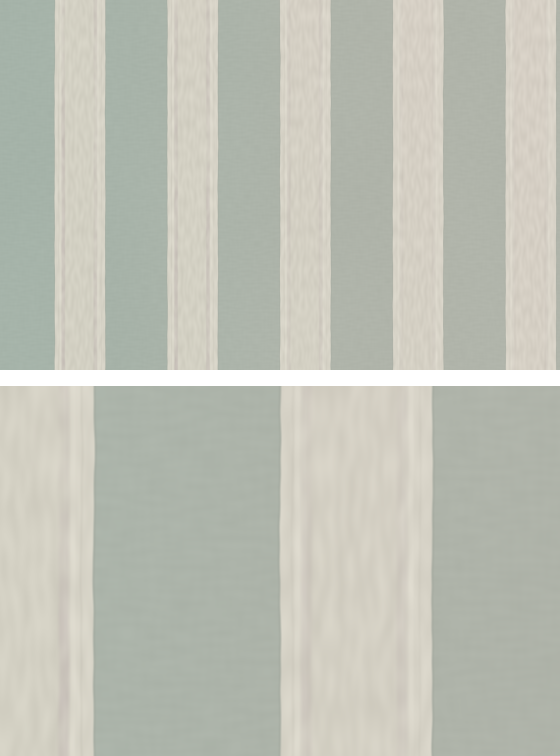
Top: the whole. Bottom: its middle third, enlarged.
Write a WebGL 2 fragment shader that draws this pattern.

```glsl
#version 300 es
precision highp float;
// Upright woven stripes: five crinkled cream bands on a sage ground.
// Each band is a distance to its centre line, with wavering selvedges and two
// worn mauve threads; stretched gradient noise makes crinkle, weave and fading.

uniform vec2 u_resolution;
out vec4 fragColor;

// Layout, in canvas widths
const float PITCH = 0.2013;
const float FIRST_CENTRE = 0.1428;
const float HALF_BAND = 0.0451;
const float EDGE_WOBBLE = 0.0011;
const float EDGE_SOFTNESS = 0.0009;
const float THREAD_OFFSET = 0.0284;
const float THREAD_SHIFT = -0.0012;
const float THREAD_HALF = 0.0031;
const float GROOVE_HALF = 0.0007;

// Surface
const vec2 CRINKLE_SCALE = vec2(165.0, 42.0);
const vec2 WEAVE_SCALE = vec2(60.0, 230.0);
const float CRINKLE_DEPTH = 0.038;
const float WEAVE_DEPTH = 0.012;
const float CLOUD_DEPTH = 0.008;

// Colours
const vec3 SAGE_LEFT = vec3(0.648, 0.702, 0.662);
const vec3 SAGE_RIGHT = vec3(0.690, 0.706, 0.666);
const vec3 CREAM = vec3(0.826, 0.816, 0.764);
const vec3 CREAM_WARM = vec3(0.838, 0.812, 0.770);
const vec3 SELVEDGE = vec3(0.856, 0.842, 0.796);
const vec3 MAUVE = vec3(0.768, 0.735, 0.712);
const vec3 SHADOW = vec3(0.615, 0.635, 0.595);

float hash(vec2 cell) {
    uvec2 q = uvec2(ivec2(cell)) * uvec2(1597u, 3817u);
    uint n = (q.x ^ (q.y << 7)) * 74761u;
    n = (n ^ (n >> 15)) * 62989u;
    n = (n ^ (n >> 13)) * 91813u;
    return float((n >> 8) & 65535u) / 65536.0;
}

float cornerSlope(vec2 cell, vec2 offset) {
    float angle = 6.2832 * hash(cell);
    return dot(vec2(cos(angle), sin(angle)), offset);
}

float gradientNoise(vec2 p) {
    vec2 i = floor(p), f = p - i;
    vec2 w = f * f * f * (f * (f * 6.0 - 15.0) + 10.0);
    vec2 e = vec2(1.0, 0.0);
    float low = mix(cornerSlope(i, f), cornerSlope(i + e.xy, f - e.xy), w.x);
    float high = mix(cornerSlope(i + e.yx, f - e.yx), cornerSlope(i + e.xx, f - e.xx), w.x);
    return mix(low, high, w.y);
}

// Soft line of the given half width around distance zero
float line(float dist, float halfWidth, float blur) {
    return 1.0 - smoothstep(halfWidth - blur, halfWidth + blur, abs(dist));
}

void main() {
    vec2 p = gl_FragCoord.xy / u_resolution.x;
    float height = u_resolution.y / u_resolution.x;
    float blur = max(EDGE_SOFTNESS, 0.75 / u_resolution.x);

    // Nearest band and signed distance from its centre
    float band = floor((p.x - FIRST_CENTRE) / PITCH + 0.5);
    float d = p.x - FIRST_CENTRE - band * PITCH;
    float side = d < 0.0 ? 0.0 : 1.0;
    float seed = band * 2.0 + side;

    // Wavering band edge
    float wobble = gradientNoise(vec2(seed * 7.3 + 0.4, p.y * 14.0))
                 + 0.6 * gradientNoise(vec2(seed * 5.7 + 40.4, p.y * 60.0));
    float edge = abs(d) - HALF_BAND - EDGE_WOBBLE * wobble;
    float inside = 1.0 - smoothstep(-blur, blur, edge);

    // Sage ground with faint cross weave and slow fading
    float cloud = gradientNoise(p * vec2(6.0, 4.0) + 11.3);
    float weave = gradientNoise(p * WEAVE_SCALE) + 0.5 * gradientNoise(p.yx * WEAVE_SCALE + 70.0);
    vec3 ground = mix(SAGE_LEFT, SAGE_RIGHT, smoothstep(0.0, 0.75, p.x));
    ground += CLOUD_DEPTH * cloud + WEAVE_DEPTH * weave;
    ground = mix(ground, SHADOW, 0.4 * line(edge, 0.0012, blur));

    // Crinkled cream, warmer toward the upper right
    float warmth = smoothstep(0.35, 1.2, p.x + 0.35 * p.y / height);
    vec3 cream = mix(CREAM, CREAM_WARM, warmth);
    float sway = 0.0025 * gradientNoise(p * vec2(30.0, 38.0) + 23.0);
    float crinkle = gradientNoise((p + vec2(sway, 0.0)) * CRINKLE_SCALE + 130.0);

    // Mauve threads, worn along their length and paler on the right bands
    float wander = 0.0007 * gradientNoise(vec2(seed * 3.1 + 0.7, p.y * 24.0));
    float t = abs(d - THREAD_SHIFT) - THREAD_OFFSET + wander;
    float outer = smoothstep(-blur, blur, t);
    float paleness = smoothstep(0.8, 3.2, band);
    float wear = 0.62 + 0.5 * gradientNoise(vec2(seed * 9.1 + 3.5, p.y * 9.0))
               + 0.45 * gradientNoise(p * vec2(110.0, 65.0) + 9.0)
               - 0.25 * p.y / height;
    float thread = line(t, THREAD_HALF, 0.0016) * clamp(wear, 0.0, 1.0);
    cream = mix(cream, SELVEDGE, 0.5 * outer);
    cream = mix(cream, MAUVE, thread * mix(0.85, 0.28, paleness));

    // Pale ridge by the thread and fine groove near the selvedge
    float ridge = line(t - 0.0055, 0.0014, blur);
    float groove = line(edge + 0.0072, GROOVE_HALF, blur);
    cream += 0.014 * ridge - 0.024 * groove * (1.0 - 0.6 * paleness);
    cream += CRINKLE_DEPTH * crinkle + 0.5 * CLOUD_DEPTH * cloud;

    fragColor = vec4(mix(ground, cream, inside), 1.0);
}
```
